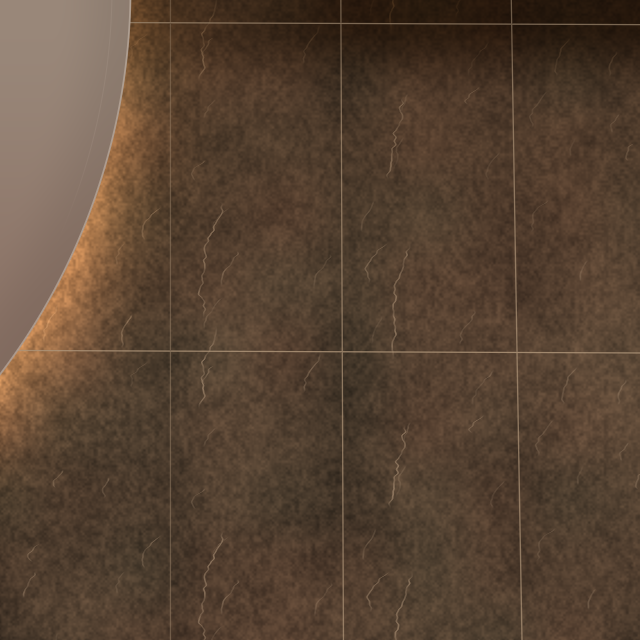
Give the GLSL for this texture, as a WebGL 1 fragment shader.

```glsl
precision highp float;
// Brown veined stone wall tiles with fine pale joints, beside a round backlit mirror.

uniform vec2 u_resolution;

// Layout, in canvas units
const vec2 TILE = vec2(0.2663, 0.513);
const float JOINT_Y = 0.4525;
const float JOINT_HALF_WIDTH = 0.0010;
const float VEIN_HALF_WIDTH = 0.0013;
const vec2 MIRROR_CENTER = vec2(-0.795, 1.02);
const float MIRROR_RADIUS = 1.0;
const float GLOW_REACH = 0.072;
const float GRAIN_SCALE = 135.0;

// Colours
const vec3 STONE = vec3(0.325, 0.252, 0.190);
const vec3 VEIN = vec3(0.62, 0.52, 0.42);
const vec3 JOINT = vec3(0.68, 0.58, 0.47);
const vec3 GLOW = vec3(0.46, 0.30, 0.155);
const vec3 MIRROR_LOW = vec3(0.55, 0.455, 0.405);
const vec3 MIRROR_HIGH = vec3(0.60, 0.53, 0.475);
const vec3 MIRROR_RIM = vec3(0.74, 0.68, 0.63);

float hash(vec2 p) {
    return fract(sin(dot(p, vec2(127.1, 311.7))) * 43758.5453);
}

float noise(vec2 p) {
    vec2 i = floor(p);
    vec2 f = fract(p);
    f = f * f * (3.0 - 2.0 * f);
    return mix(mix(hash(i), hash(i + vec2(1.0, 0.0)), f.x),
               mix(hash(i + vec2(0.0, 1.0)), hash(i + 1.0), f.x), f.y);
}

float fbm(vec2 p) {
    float sum = 0.0;
    float gain = 0.5;
    for (int i = 0; i < 4; i++) {
        sum += gain * noise(p);
        p = p * 2.03 + 17.3;
        gain *= 0.5;
    }
    return sum / 0.9375;
}

float stroke(float dist, float halfWidth) {
    float pixel = 1.0 / u_resolution.y;
    return clamp((halfWidth - abs(dist)) / pixel + 0.5, 0.0, 1.0);
}

// Crooked strand running down from p.y = 0, leaning right at its top
float strand(vec2 p, float len, float lean, float seed) {
    float t = p.y / len;
    float path = lean * (1.0 - smoothstep(-0.3, 0.7, t));
    path += 0.012 * (noise(vec2(p.y * 55.0, seed)) - 0.5);
    path += 0.005 * (noise(vec2(p.y * 170.0, seed + 9.0)) - 0.5);
    float ends = smoothstep(0.0, 0.12, t) * (1.0 - smoothstep(0.85, 1.0, t));
    float wear = 0.35 + 0.65 * noise(vec2(p.y * 90.0, seed + 4.0));
    return stroke(p.x - path, VEIN_HALF_WIDTH) * ends * wear;
}

// Long veins in the two middle columns; local is measured from the tile's top left
float longVeins(vec2 local, float column) {
    if (column < 0.5 || column > 2.5) return 0.0;
    vec2 start = column < 1.5 ? vec2(0.92, 0.54) : vec2(0.22, 0.66);
    vec2 down = fract(local.y / TILE.y - start) * TILE.y;
    float x = local.x - (column < 1.5 ? 0.047 : 0.075);
    return max(strand(vec2(x, down.x), 0.135, 0.034, column),
               strand(vec2(x, down.y), 0.19, 0.042, column + 5.0));
}

// Short slanted flecks, repeated identically in every row of tiles
float flecks(vec2 local, float column) {
    vec2 cellSize = TILE / vec2(2.0, 6.0);
    vec2 cell = floor(local / cellSize);
    vec2 id = cell + vec2(column * 7.0, 3.0);
    vec2 p = local - cell * cellSize;
    float len = mix(0.028, 0.065, hash(id + 2.7));
    p -= vec2(mix(0.015, 0.095, hash(id)), hash(id + 5.1) * (cellSize.y - len));
    float strength = step(0.3, hash(id + 8.3)) * mix(0.35, 0.85, hash(id + 1.9));
    return strand(p, len, 0.55 * len, hash(id + 6.2) * 50.0) * strength;
}

void main() {
    vec2 uv = gl_FragCoord.xy / u_resolution;

    // Slight perspective skew of the wall, then tile coordinates
    float skew = 0.0156 * (1.0 - uv.y) * pow(max(uv.x - 0.267, 0.0) / 0.53, 2.0);
    vec2 wall = vec2(uv.x - skew, JOINT_Y - 0.004 * uv.x - uv.y);
    float column = floor(wall.x / TILE.x);
    vec2 local = mod(wall, TILE);

    // Stone: broad clouds, mottling and fine grain
    float cloud = fbm(uv * vec2(6.0, 5.0) + 3.0) - 0.5;
    float tileCenter = sin(3.14159 * local.x / TILE.x) - 0.64;
    float grain = noise(uv * GRAIN_SCALE * vec2(1.15, 0.85)) - 0.5;
    grain += 0.7 * (noise(uv * GRAIN_SCALE * 2.1 + 31.0) - 0.5);
    float mottle = fbm(uv * 32.0) - 0.5;
    float shade = 1.0 + 0.45 * cloud + 0.14 * tileCenter + 0.26 * grain + 0.25 * mottle;
    vec3 color = STONE * shade;
    color.r += 0.03 * (noise(uv * 9.0 + 40.0) - 0.5);

    // Veins, then joints
    float veins = max(longVeins(local, column), flecks(local, column));
    color = mix(color, VEIN, 0.75 * veins);
    vec2 toJoint = min(local, TILE - local);
    float across = stroke(toJoint.y, JOINT_HALF_WIDTH);
    float upright = stroke(toJoint.x, JOINT_HALF_WIDTH) * mix(0.4, 0.72, smoothstep(0.3, 0.5, uv.x));
    upright *= step(0.1, uv.x);

    // Shadow falling from the top, deeper on the right
    float shadow = 0.16 * smoothstep(0.35, 0.95, uv.y);
    shadow += smoothstep(0.84, 0.97, uv.y) * mix(0.25, 0.45, smoothstep(0.3, 0.6, uv.x));
    color *= 1.0 - shadow * vec3(0.85, 1.0, 1.2);

    // Warm light spilling from behind the mirror
    float edge = length(uv - MIRROR_CENTER) - MIRROR_RADIUS;
    float glow = exp(-pow(max(edge, 0.0) / GLOW_REACH, 1.3));
    glow *= mix(1.0, 0.55, smoothstep(0.55, 1.0, uv.y));
    color += GLOW * glow * mix(1.0, shade, 0.8);
    color = mix(color, JOINT * (1.0 - 0.35 * shadow), max(across * 0.85, upright));

    // Mirror face with a soft sheen, faint inner reflection and bright rim
    vec3 face = mix(MIRROR_LOW, MIRROR_HIGH, smoothstep(0.45, 1.0, uv.y));
    face *= 1.0 - 0.08 * smoothstep(-0.12, 0.0, edge);
    face += 0.03 * stroke(edge + 0.03, 0.0008) * smoothstep(0.6, 0.8, uv.y);
    color = mix(color, face, clamp(0.5 - edge * u_resolution.y, 0.0, 1.0));
    color = mix(color, MIRROR_RIM, 0.7 * stroke(edge + 0.001, 0.0014));

    gl_FragColor = vec4(clamp(color, 0.0, 1.0), 1.0);
}
```
